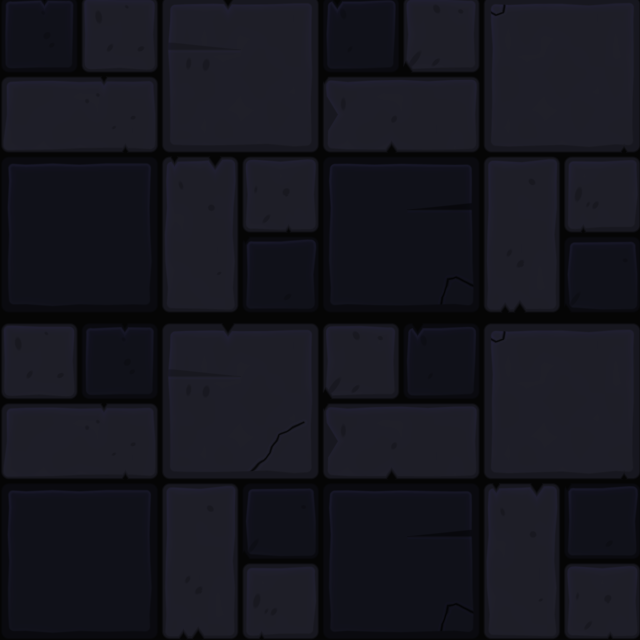
Write a WebGL 1 fragment shader that draws this texture.

```glsl
precision mediump float;
uniform vec2 u_resolution;

const vec2 PITCH = vec2(0.2513, 0.25);     // size of one paving cell
const vec2 SHIFT = vec2(0.0013, 0.0085);
const float BLOCK_HEIGHT = 0.5104;         // two rows plus a wider joint
const float JOINT = 0.016;                 // half joint, in cells
const float CORNER = 0.045;
const float SOFTNESS = 0.006;
const vec3 LIGHT_STONE = vec3(0.118, 0.118, 0.155);
const vec3 DARK_STONE = vec3(0.063, 0.066, 0.098);
const vec3 GROUT = vec3(0.018, 0.018, 0.020);
const vec3 GLINT = vec3(0.010, 0.006, 0.040);

float hash(vec2 p) {
  vec3 k = fract(p.xyx * vec3(0.1031, 0.1030, 0.0973));
  k += dot(k, k.yzx + 33.33);
  return fract((k.x + k.y) * k.z);
}

// Linear interpolation keeps the chiselled facets straight
float facets(vec2 p) {
  vec2 i = floor(p), f = p - i;
  return mix(mix(hash(i), hash(i + vec2(1.0, 0.0)), f.x),
             mix(hash(i + vec2(0.0, 1.0)), hash(i + 1.0), f.x), f.y);
}

float roundBox(vec2 p, vec2 halfSize, float radius) {
  vec2 d = abs(p) - halfSize + radius;
  return length(max(d, 0.0)) + min(max(d.x, d.y), 0.0) - radius;
}

float segment(vec2 p, vec2 a, vec2 b) {
  vec2 ab = b - a;
  return length(p - a - ab * clamp(dot(p - a, ab) / dot(ab, ab), 0.0, 1.0));
}

float crack(vec2 p, vec2 a, vec2 b, vec2 c, vec2 d) {
  p += 0.012 * (facets(p * 28.0 + 40.0) - 0.5);
  return min(segment(p, a, b), min(segment(p, b, c), segment(p, c, d)));
}

float fill(float d, float blur) {
  return 1.0 - smoothstep(-blur, blur, d);
}

void main() {
  vec2 uv = gl_FragCoord.xy / u_resolution;
  float pixel = 1.0 / (u_resolution.y * PITCH.y);
  float blur = max(pixel, SOFTNESS);

  // Cell layout, measured down from the top
  vec2 p = vec2(uv.x, 1.0 - uv.y) + SHIFT;
  float block = floor(p.y / BLOCK_HEIGHT);
  p.y -= block * BLOCK_HEIGHT;
  p /= PITCH;
  float col = floor(p.x), row = min(floor(p.y), 1.0);
  vec2 f = p - vec2(col, row);
  bool big = abs(mod(col, 2.0) - row) > 0.5;
  float variant = floor(col / 2.0);
  float bar = 0.0, dark = row;
  vec2 center = vec2(0.5), halfSize = vec2(0.5);

  // Split cells hold one bar and two small stones
  if (!big) {
    bool upright = row > 0.5;
    vec2 g = upright ? vec2(f.y, 1.0 - f.x) : f;
    float side = step(0.5, g.x);
    bar = step(0.5, g.y);
    center = vec2(mix(0.25 + 0.5 * side, 0.5, bar), 0.25 + 0.5 * bar);
    halfSize = vec2(0.25 + 0.25 * bar, 0.25);
    if (upright) {
      center = vec2(1.0 - center.y, center.x);
      halfSize = halfSize.yx;
    }
    variant = mod(variant + row * block, 2.0);
    dark = (1.0 - bar) * step(abs(side - abs(row - block)), 0.5);
  }
  vec2 q = f - center;
  halfSize -= JOINT;
  vec2 seed = vec2(variant + 2.0 * row, 3.0 * bar + 11.0 * dark + (big ? 7.0 : 0.0)) + 5.0;

  // Outline and worn inner face
  float outline = roundBox(q, halfSize, CORNER);
  float inset = (big ? 0.030 : 0.010) + 0.024 * facets(q * 6.0 + seed * 17.0);
  float face = roundBox(q, halfSize - inset, 0.03);

  // Edge chips and surface flecks
  float fleck = 1.0;
  for (int i = 0; i < 4; i++) {
    vec2 key = seed * 13.0 + float(i) * 7.3;
    vec2 r = vec2(hash(key), hash(key + 3.1));
    float size = hash(key + 5.7);
    vec2 rim = vec2((r.x * 2.0 - 1.0) * halfSize.x, sign(r.y - 0.5) * halfSize.y);
    vec2 e = abs(q - rim);
    float chip = (e.x + 0.7 * e.y) * 0.8 - mix(0.012, 0.035, size);
    if (hash(key + 9.2) < 0.15 + 0.4 * bar) {
      outline = max(outline, -chip);
      face = max(face, 0.012 - chip);
    }
    vec2 s = q - (r * 2.0 - 1.0) * halfSize * 0.75;
    s.x += (r.y - 0.3) * s.y;
    float spot = length(s * vec2(1.0, mix(0.4, 1.3, r.x))) - mix(0.008, 0.022, size);
    bool plain = big && dark + variant > 0.5;
    if (!plain && hash(key + 12.4) < 0.75 - 0.35 * dark) fleck = min(fleck, spot);
  }
  // Bite in the left end of every second long bar
  if (bar * variant * (1.0 - row) > 0.5) {
    face = max(face, 0.09 - abs(q.x + halfSize.x) - 0.6 * abs(q.y));
  }

  // Stone shading: dark rim, flat face, violet light from above
  vec3 stone = mix(LIGHT_STONE, DARK_STONE, dark);
  vec3 rimColor = stone * mix(0.78, 0.62, dark);
  float above = clamp(0.5 - 0.5 * q.y / halfSize.y - 0.15 * q.x / halfSize.x, 0.0, 1.0);
  float glow = smoothstep(-0.06, 0.0, face) * above;
  float edge = smoothstep(-0.022, -0.006, face) * above;
  vec3 surface = stone + GLINT * (0.6 * glow + 0.4 * edge) + 0.018 * dark * edge;
  surface *= 0.98 + 0.04 * facets(q * 9.0 + seed);
  surface *= 1.0 - 0.2 * fill(fleck, blur);

  // Slits and cracks on the large slabs
  if (big) {
    if (abs(variant - row) < 0.5) {
      float u = q.x * (1.0 - 2.0 * dark) + 0.04 * dark;
      float taper = clamp(-u / 0.42, 0.0, 1.0);
      float slit = max(abs(q.y + 0.155 + 0.022 * taper) - 0.022 * taper, u);
      float lip = max(abs(q.y + 0.143) - 0.005, u);
      surface += GLINT * 0.5 * fill(lip, blur);
      surface *= 1.0 - mix(0.22, 0.5, dark) * fill(slit, blur);
    }
    float line = 1.0;
    if (dark * variant > 0.5)
      line = crack(q, vec2(0.24, 0.46), vec2(0.293, 0.282), vec2(0.34, 0.267), vec2(0.47, 0.33));
    else if (dark < 0.5 && variant > 0.5)
      line = crack(q, vec2(-0.48, -0.41), vec2(-0.41, -0.37), vec2(-0.37, -0.39), vec2(-0.355, -0.47));
    else if (dark < 0.5 && block > 0.5)
      line = crack(q, vec2(0.044, 0.46), vec2(0.163, 0.355), vec2(0.24, 0.21), vec2(0.396, 0.137));
    surface += GLINT * 0.5 * fill(abs(line - 0.018) - 0.004, blur);
    surface *= 1.0 - 0.75 * fill(line - 0.006, blur);
  }

  vec3 color = mix(rimColor, surface, fill(face, blur));
  color = mix(GROUT, color, fill(outline, blur * 1.5));
  gl_FragColor = vec4(color, 1.0);
}
```
